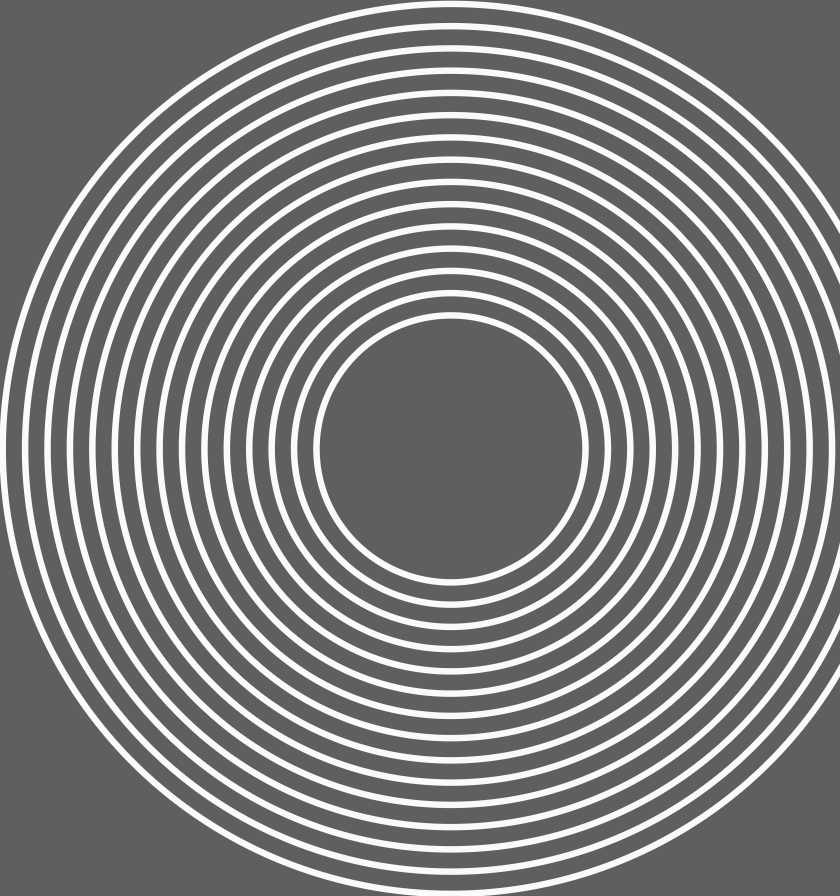
This pattern is drawn by a WebGL 1 fragment shader. Its source:

```glsl
precision highp float;
// Fifteen evenly spaced white rings around an open disc on a grey ground.
// The distance to the nearest ring comes from rounding the radius to a ring
// index; a one-pixel ramp smooths each stroke.

uniform vec2 u_resolution;

const vec3 GROUND_GREY = vec3(0.373);
const vec3 RING_WHITE = vec3(0.98, 0.98, 0.982);

// Lengths are fractions of the canvas height
const float INNER_RADIUS = 0.149;
const float RING_SPACING = 0.02483;
const float RING_COUNT = 15.0;
const float STROKE_WIDTH = 0.0072;

// Center in canvas fractions, and a slight horizontal widening
const vec2 CENTER = vec2(0.5369, 0.499);
const float WIDENING = 1.0075;

// Distance from a radius to the middle of the nearest ring
float nearestRing(float radius, float inner, float spacing, float count) {
  float index = floor((radius - inner) / spacing + 0.5);
  index = clamp(index, 0.0, count - 1.0);
  return abs(radius - inner - index * spacing);
}

// Smooth coverage of a stroke at a given distance from its middle line
float strokeCoverage(float distance, float width, float pixel) {
  return clamp((0.5 * width - distance) / pixel + 0.5, 0.0, 1.0);
}

void main() {
  // Centered coordinates, measured in canvas heights
  float aspect = u_resolution.x / u_resolution.y;
  vec2 position = gl_FragCoord.xy / u_resolution - CENTER;
  position.x *= aspect / WIDENING;

  // Rings over the ground
  float ringDistance = nearestRing(length(position), INNER_RADIUS, RING_SPACING, RING_COUNT);
  float coverage = strokeCoverage(ringDistance, STROKE_WIDTH, 1.0 / u_resolution.y);
  gl_FragColor = vec4(mix(GROUND_GREY, RING_WHITE, coverage), 1.0);
}
```
